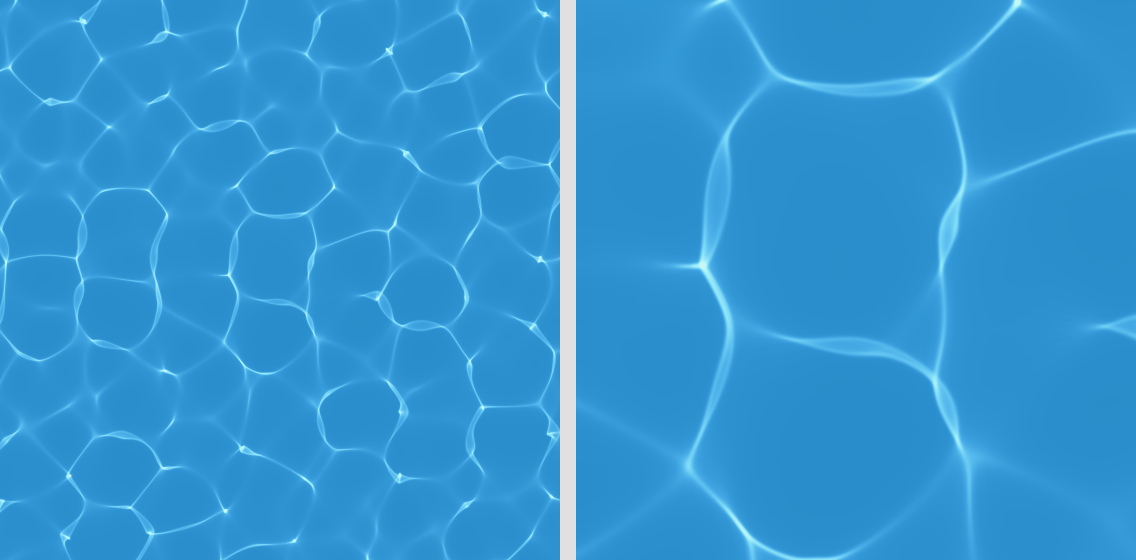
Left, the full canvas; right, a detail of the centre.
This texture is drawn by a Shadertoy shader. Its source:

```glsl
const int   WAVES = 14;           // plane waves that make up the water surface
const float WAVE_MIN = 0.058;     // shortest wavelength
const float WAVE_MAX = 0.145;     // longest wavelength
const float STRAIN = 0.335;       // focusing strength of each wave
const int   REACH = 5;            // light cells searched on each side
const float CELL = 0.0078;        // spacing of the light beams
const float BEAM = 0.55;          // beam radius in cells
const float BLUR = 0.0008;        // softness of the sharpest lines
const float SEED = 41.0;
const float GLOW_LINEAR = 0.034;
const float GLOW_SQUARE = 0.0007;
const vec3  DEEP_WATER = vec3(0.157, 0.547, 0.789);
const vec3  LIGHT_TINT = vec3(1.0, 1.12, 1.25);
const vec3  LIGHT_ROOM = vec3(0.62, 0.42, 0.18);
const float PI = 3.14159265;

vec4 waves[WAVES];                // wave vector, phase, inverse wave number

float hash(float n) {
    n = fract(n * 0.1031);
    n *= n + 33.33;
    n *= n + n;
    return fract(n);
}

void buildWaves() {
    for (int i = 0; i < WAVES; i++) {
        float id = float(i) * 3.0 + SEED;
        float angle = PI * (float(i) + hash(id)) / float(WAVES);
        float number = 2.0 * PI / mix(WAVE_MIN, WAVE_MAX, hash(id + 101.0));
        float phase = 2.0 * PI * hash(id + 202.0);
        waves[i] = vec4(number * vec2(cos(angle), sin(angle)), phase, 1.0 / number);
    }
}

// Refracts the beam at p; stretch holds the symmetric Jacobian (xx, xy, yy)
vec2 refractBeam(vec2 p, out vec3 stretch) {
    vec2 landing = p;
    stretch = vec3(1.0, 0.0, 1.0);
    for (int i = 0; i < WAVES; i++) {
        vec4 w = waves[i];
        vec2 dir = w.xy * w.w;
        float phase = dot(w.xy, p) + w.z;
        landing += STRAIN * w.w * sin(phase) * dir;
        stretch += STRAIN * cos(phase) * vec3(dir.x * dir.x, dir.x * dir.y, dir.y * dir.y);
    }
    return landing;
}

// Sums the stretched Gaussian footprints of all nearby beams
float causticLight(vec2 q) {
    float light = 0.0;
    float radius2 = BEAM * BEAM * CELL * CELL;
    vec2 home = floor(q / CELL) + 0.5;
    for (int y = -REACH; y <= REACH; y++) {
        for (int x = -REACH; x <= REACH; x++) {
            vec3 j;
            vec2 d = q - refractBeam((home + vec2(x, y)) * CELL, j);
            float xx = radius2 * (j.x * j.x + j.y * j.y) + BLUR * BLUR;
            float xy = radius2 * j.y * (j.x + j.z);
            float yy = radius2 * (j.y * j.y + j.z * j.z) + BLUR * BLUR;
            float det = max(xx * yy - xy * xy, 1e-14);
            float dist2 = (yy * d.x * d.x - 2.0 * xy * d.x * d.y + xx * d.y * d.y) / det;
            light += exp(-0.5 * dist2) * inversesqrt(det);
        }
    }
    return light * CELL * CELL / (2.0 * PI);
}

void mainImage(out vec4 fragColor, in vec2 fragCoord) {
    vec2 uv = fragCoord / iResolution.y;
    buildWaves();
    float light = causticLight(uv);

    // Glow rises with the light and saturates per channel
    float glow = GLOW_LINEAR * light + GLOW_SQUARE * light * light;
    vec3 color = DEEP_WATER + LIGHT_ROOM * (1.0 - exp(-glow * LIGHT_TINT / LIGHT_ROOM));
    fragColor = vec4(color, 1.0);
}
```
